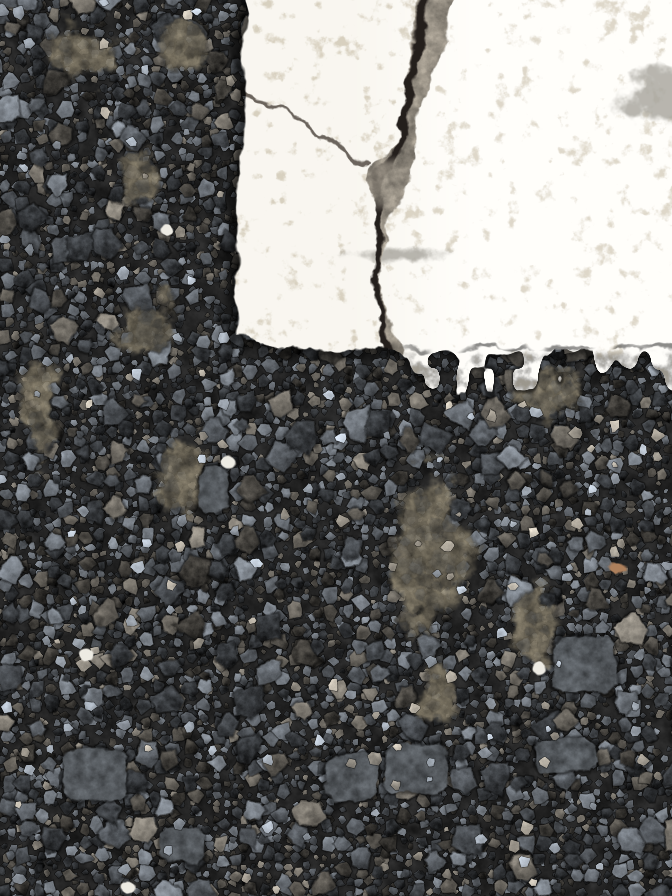
This texture is drawn by a Shadertoy shader. Its source:

```glsl
float hash(vec2 p) {
    vec3 q = fract(p.xyx * vec3(0.1031, 0.1030, 0.0973));
    q += dot(q, q.yzx + 33.33);
    return fract((q.x + q.y) * q.z);
}

float noise(vec2 p) {
    vec2 i = floor(p), f = fract(p);
    f *= f * (3.0 - 2.0 * f);
    return mix(mix(hash(i), hash(i + vec2(1, 0)), f.x),
               mix(hash(i + vec2(0, 1)), hash(i + 1.0), f.x), f.y);
}

float fbm(vec2 p) {
    float sum = 0.0, amp = 0.53;
    for (int i = 0; i < 4; i++) {
        sum += amp * noise(p);
        p = mat2(1.6, 1.2, -1.2, 1.6) * p + 7.3;
        amp *= 0.5;
    }
    return sum;
}

// Angular stones, one per occupied grid cell, with a dark rim
void scatterStones(inout vec3 col, vec2 p, float scale, float density, float bright, float cover) {
    vec2 g = p * scale + scale;
    float grain = fbm(p * 110.0) - 0.5;
    for (int n = 0; n < 9; n++) {
        vec2 id = floor(g) + vec2(n % 3 - 1, n / 3 - 1);
        if (hash(id + 3.1) > density) continue;
        vec2 q = g - id - 0.2 - 0.6 * vec2(hash(id + 11.7), hash(id + 23.9));
        float radius = 0.28 + 0.36 * hash(id + 41.3), d = -1.0;
        for (float k = 0.0; k < 6.0; k++) {
            float h = hash(id + 5.7 * k + 61.0), a = (k + 0.8 * h) * 1.047;
            d = max(d, dot(q, vec2(cos(a), sin(a))) - radius * (0.6 + 0.4 * fract(h * 17.0)));
        }
        d += 0.16 * grain;
        float tone = bright + 0.36 * pow(hash(id + 83.0), 1.7) + 0.28 * grain + 0.07 * dot(q, vec2(-0.5, 0.9)) / radius;
        vec3 tint = mix(vec3(0.95, 1, 1.06), vec3(1.04, 1, 0.93), step(0.72, hash(id + 97.0)));
        col *= 1.0 - 0.5 * cover * smoothstep(0.13, 0.0, d);
        col = mix(col, tone * tint, cover * smoothstep(0.05, -0.05, d));
    }
}

// Tapered segment; z is the half width
float taper(vec2 p, vec3 a, vec3 b) {
    vec2 ab = b.xy - a.xy;
    float t = clamp(dot(p - a.xy, ab) / dot(ab, ab), 0.0, 1.0);
    return length(p - a.xy - ab * t) - mix(a.z, b.z, t);
}

// One at the centre of an ellipse, zero on its rim
float blob(vec2 p, vec4 e) {
    return 1.0 - length((p - e.xy) / e.zw);
}

vec3 asphalt(vec2 p, vec2 warp) {
    vec3 col = vec3(0.06 + 0.16 * fbm(p * 60.0));
    scatterStones(col, p, 76.0, 0.8, 0.15, 1.0);

    // Sandy dirt pockets
    vec4 pockets[10] = vec4[](
        vec4(0.635, 0.51, 0.075, 0.14), vec4(0.217, 0.855, 0.055, 0.055), vec4(0.055, 0.725, 0.035, 0.09),
        vec4(0.27, 0.62, 0.04, 0.06), vec4(0.12, 1.255, 0.07, 0.05), vec4(0.28, 1.265, 0.04, 0.06),
        vec4(0.8, 0.405, 0.04, 0.06), vec4(0.82, 0.745, 0.07, 0.04), vec4(0.21, 1.065, 0.04, 0.05),
        vec4(0.65, 0.29, 0.04, 0.05));
    float s = -1.0;
    for (int i = 0; i < 10; i++) s = max(s, blob(p, pockets[i]));
    float dirt = smoothstep(0.05, 0.4, s + 1.3 * (fbm(p * 32.0) - 0.5));
    col = mix(col, vec3(0.49, 0.46, 0.39) * (0.5 + 0.9 * fbm(p * 75.0)), 0.85 * dirt);

    scatterStones(col, p, 44.0, 0.62, 0.17, 1.0 - 0.8 * dirt);
    scatterStones(col, p + 0.37, 25.0, 0.3, 0.2, 1.0 - 0.9 * dirt);

    // Broad slabs
    vec4 slabs[7] = vec4[](
        vec4(0.62, 0.19, 0.046, 0.036), vec4(0.523, 0.175, 0.038, 0.034), vec4(0.14, 0.18, 0.045, 0.038),
        vec4(0.87, 0.345, 0.045, 0.04), vec4(0.84, 0.21, 0.045, 0.024), vec4(0.27, 0.075, 0.036, 0.026),
        vec4(0.315, 0.605, 0.022, 0.033));
    for (int i = 0; i < 7; i++) {
        vec2 q = abs(p + 0.8 * warp - slabs[i].xy) - slabs[i].zw;
        float d = max(max(q.x, q.y), 0.7 * (q.x + q.y) + 0.008);
        col *= 1.0 - 0.5 * smoothstep(0.007, 0.0, d);
        col = mix(col, vec3(0.95, 1, 1.05) * (0.2 + 0.28 * fbm(p * 85.0)), smoothstep(0.002, -0.002, d));
    }

    // Pale chips
    scatterStones(col, p + 0.71, 62.0, 0.045, 0.58, 0.9);
    vec2 chips[5] = vec2[](vec2(0.248, 0.991), vec2(0.339, 0.644), vec2(0.803, 0.338), vec2(0.19, 0.014), vec2(0.13, 0.36));
    for (int i = 0; i < 5; i++)
        col = mix(col, vec3(0.93, 0.92, 0.89), smoothstep(0.0, 0.3, blob(p + 0.5 * warp, vec4(chips[i], 0.012, 0.011))));
    return mix(col, vec3(0.68, 0.5, 0.36), smoothstep(0.0, 0.4, blob(p + warp, vec4(0.922, 0.486, 0.016, 0.013))));
}

void mainImage(out vec4 fragColor, in vec2 fragCoord) {
    vec2 p = fragCoord / iResolution.x;
    vec2 warp = 0.022 * (vec2(fbm(p * 38.0), fbm(p * 38.0 + 19.0)) - 0.5), q = p + warp;
    vec3 col = asphalt(p, warp);

    // Painted corner with a crumbling fringe
    float left = 0.349 + 0.014 * smoothstep(0.98, 1.12, p.y) + 0.028 * (fbm(p * 22.0) - 0.5);
    float fringe = smoothstep(0.57, 0.63, p.x);
    float bottom = 0.813 + 0.025 * smoothstep(0.42, 0.34, p.x)
        - 0.065 * fringe * smoothstep(0.25, 0.85, noise(p * vec2(48, 30)));
    float inside = min(p.x - left, q.y - bottom);
    col *= 1.0 - 0.55 * smoothstep(-0.025, 0.0, inside);

    // Stains, scuff and seam
    float speck = fbm(p * 55.0);
    vec3 paint = mix(vec3(0.975, 0.965, 0.94), vec3(1, 0.995, 0.98), smoothstep(0.5, 0.72, p.x));
    paint -= vec3(0.13, 0.15, 0.19) * smoothstep(0.6, 0.82, speck);
    float smudge = blob(p, vec4(0.985, 1.185, 0.07, 0.05)) + 1.3 * (fbm(p * 35.0) - 0.5);
    float scuff = blob(p, vec4(0.59, 0.954, 0.09, 0.014)) + speck - 0.5;
    paint = mix(paint, vec3(0.65, 0.64, 0.61), 0.8 * max(smoothstep(0.05, 0.5, smudge), smoothstep(0.0, 0.7, scuff)));
    float seam = smoothstep(0.005, 0.001, abs(q.y - 0.815)) * smoothstep(0.35, 0.6, noise(p * 40.0));
    paint *= 1.0 - fringe * (0.45 * seam + 0.3 * smoothstep(0.815, 0.8, p.y) * smoothstep(0.4, 0.7, speck));

    // Main crack with a dark core, and its hairline branch
    vec3 crack[9] = vec3[](
        vec3(0.65, 1.34, 0.025), vec3(0.632, 1.25, 0.023), vec3(0.612, 1.177, 0.012),
        vec3(0.602, 1.12, 0.014), vec3(0.579, 1.068, 0.034), vec3(0.567, 1.003, 0.01),
        vec3(0.561, 0.934, 0.004), vec3(0.569, 0.865, 0.006), vec3(0.58, 0.805, 0.015));
    float gap = 1.0, core = 1.0;
    for (int i = 0; i < 8; i++) {
        vec3 a = crack[i], b = crack[i + 1];
        gap = min(gap, taper(q, a, b));
        core = min(core, taper(q, vec3(a.x - 0.6 * a.z, a.y, 0.007), vec3(b.x - 0.6 * b.z, b.y, 0.007)));
    }
    vec3 bend = vec3(0.43, 1.168, 0.002);
    float hair = min(taper(q, vec3(0.355, 1.19, 0.003), bend), taper(q, bend, vec3(0.545, 1.088, 0.003)));
    vec3 grit = vec3(0.64, 0.61, 0.56) * (0.55 + 0.75 * fbm(p * 65.0));
    float filled = smoothstep(0.045, 0.025, abs(p.y - 1.06));
    grit = mix(grit, vec3(0.14, 0.12, 0.11), smoothstep(0.002, -0.003, core) * (1.0 - 0.8 * filled));
    paint = mix(paint, grit, smoothstep(0.002, -0.002, gap));
    paint = mix(paint, vec3(0.36, 0.33, 0.3), 0.9 * smoothstep(0.0015, -0.0015, hair));

    col = mix(col, paint, smoothstep(-0.002, 0.002, inside));
    fragColor = vec4(clamp(col, 0.0, 1.0), 1);
}
```
